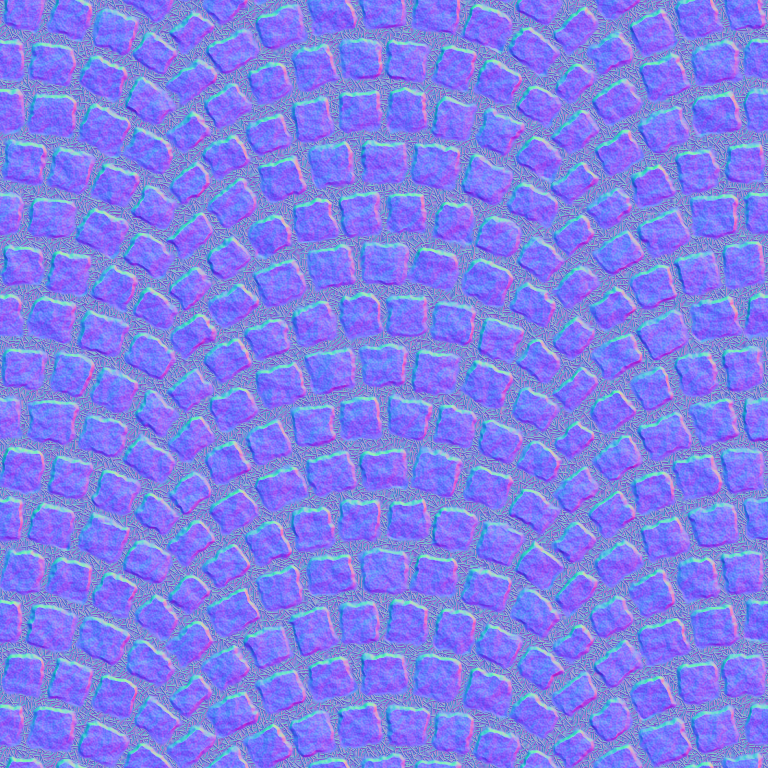
This texture map is drawn by a three.js fragment shader. Its source:

```glsl
// Tangent-space normal map of fan-laid cobblestones with straw-littered joints.
varying vec2 vUv;

// Layout
const float ROWS = 15.0;            // arcs stacked over the canvas
const float FAN_WIDTH = 0.5;
const float FAN_LEFT = 0.276;       // reach of a fan left of its apex
const float FAN_RIGHT = 0.224;
const float ARC_RADIUS = 0.378;
const float APEX_DROP = 0.0104;     // first apex below the top edge
const float PITCH_CENTRED = 0.0685; // stone pitch, one stone on the apex
const float PITCH_SPLIT = 0.0615;   // stone pitch, joint on the apex
const float FAN_OVERLAP = 0.045;    // band where two fans interlock
// Stones
const vec2 JOINT = vec2(0.0020, 0.0036);
const float CORNER = 0.011;
const float BEVEL = 0.0065;
const float STONE_RISE = 0.0044;
const vec2 STONE_TILT = vec2(0.0, 0.10);
const float DOME = 1.5;
const float ROUGHNESS = 0.11;
const float SAMPLE_STEP = 0.0009;
// Straw
const int STRAW_LAYERS = 4;
const float STRAW_CELL = 0.010;
const float STRAW_LENGTH = 0.0072;
const float STRAW_RADIUS = 0.0012;
const float STRAW_SLOPE = 1.2;
const float STRAW_CONTRAST = 0.62;
const float JOINT_FACING = 0.62;    // mean upward component of the litter
const vec2 JOINT_LEAN = vec2(0.01, 0.09);

vec3 hash3(vec3 p) {
  p = fract(p * vec3(0.1031, 0.1030, 0.0973));
  p += dot(p, p.yxz + 33.33);
  return fract((p.xxy + p.yxx) * p.zyx);
}

float gradientDot(vec2 cell, vec2 offset) {
  float a = 6.2832 * hash3(vec3(cell, 7.0)).x;
  return dot(vec2(cos(a), sin(a)), offset);
}

float gradientNoise(vec2 p) {
  vec2 i = floor(p), f = fract(p);
  vec2 u = f * f * f * (f * (f * 6.0 - 15.0) + 10.0);
  vec2 e = vec2(1.0, 0.0);
  float low = mix(gradientDot(i, f), gradientDot(i + e, f - e), u.x);
  float high = mix(gradientDot(i + e.yx, f - e.yx), gradientDot(i + 1.0, f - 1.0), u.x);
  return mix(low, high, u.y);
}

mat2 rotation(float a) {
  float c = cos(a), s = sin(a);
  return mat2(c, s, -s, c);
}

float roundedBox(vec2 p, vec2 halfSize) {
  vec2 q = abs(p) - halfSize + CORNER;
  return length(max(q, 0.0)) + min(max(q.x, q.y), 0.0) - CORNER;
}

// Adds one fan: keeps the two nearest outlines and the nearest stone's face height.
void layFan(float dx, float depth, float fan, inout vec2 nearest, inout float face) {
  float slant = asin(clamp(dx, -0.32, 0.27) / ARC_RADIUS);
  float baseRow = floor((depth - ARC_RADIUS * (1.0 - cos(slant))) * ROWS + 0.5);
  for (int k = 0; k < 9; k++) {
    float row = baseRow + floor(float(k) / 3.0) - 1.0;
    float wrapped = mod(row, ROWS);
    // Bond: rows alternate, and neighbouring fans are out of step
    float centred = mod(wrapped + step(wrapped, 1.5) + fan, 2.0);
    float pitch = mix(PITCH_SPLIT, PITCH_CENTRED, centred);
    float index = floor(slant * ARC_RADIUS / pitch + 0.5 * centred) + mod(float(k), 3.0) - 1.0;
    float turn = (index + 0.5 - 0.5 * centred) * pitch / ARC_RADIUS;
    vec2 centre = ARC_RADIUS * vec2(sin(turn), 1.0 - cos(turn));
    if (centre.x < -FAN_LEFT || centre.x > FAN_RIGHT) continue;

    vec3 rnd = hash3(vec3(index + 11.0, wrapped + 3.0, fan + 5.0));
    vec3 rnd2 = hash3(vec3(wrapped + 31.0, index + 17.0, fan + 9.0));
    vec2 q = vec2(dx - centre.x, row / ROWS + centre.y - depth);
    vec2 local = rotation(turn + (rnd.z - 0.5) * 0.2) * q - (rnd.xy - 0.5) * 0.003;
    vec2 halfSize = vec2(pitch, cos(turn) / ROWS) * 0.5 - JOINT - rnd2.xy * 0.003;
    local.x *= 1.0 + (rnd2.z - 0.5) * 7.0 * local.y;
    float d = roundedBox(local, halfSize);
    if (d < nearest.x) {
      vec2 tilt = STONE_TILT + (vec2(rnd.y, rnd2.z) - 0.5) * vec2(0.13, 0.12);
      face = STONE_RISE + dot(q, tilt) - DOME * dot(q, q);
      nearest = vec2(d, nearest.x);
    } else {
      nearest.y = min(nearest.y, d);
    }
  }
}

// Returns stone height and signed distance to the stone outline.
vec2 cobbles(vec2 p) {
  float fanX = p.x - 0.5 + FAN_LEFT;
  float fan = mod(floor(fanX / FAN_WIDTH), 2.0);
  float dx = mod(fanX, FAN_WIDTH) - FAN_LEFT;
  float depth = 1.0 - p.y - APEX_DROP;
  vec2 nearest = vec2(1.0);
  float height = 0.0;
  layFan(dx, depth, fan, nearest, height);
  if (dx < FAN_OVERLAP - FAN_LEFT) layFan(dx + FAN_WIDTH, depth, 1.0 - fan, nearest, height);
  if (dx > FAN_RIGHT - FAN_OVERLAP) layFan(dx - FAN_WIDTH, depth, 1.0 - fan, nearest, height);

  // Crowded stones share the gap; noise breaks the outline
  float d = max(nearest.x, 0.5 * (nearest.x - nearest.y) + 0.002);
  d += 0.0050 * gradientNoise(p * 52.0) + 0.0024 * gradientNoise(p * 130.0);

  // Chipped face
  float frequency = 38.0;
  for (int i = 0; i < 4; i++) {
    height += ROUGHNESS / frequency * gradientNoise(p * frequency + 9.0);
    frequency *= 2.1;
  }
  return vec2(height * smoothstep(0.0, BEVEL, -d), d);
}

// Normal of crossed straws lying over rough soil.
vec3 strawNormal(vec2 p) {
  vec2 slope = 0.8 * vec2(gradientNoise(p * 210.0), gradientNoise(p * 210.0 + 57.0));
  for (int layer = 0; layer < STRAW_LAYERS; layer++) {
    float seed = float(layer);
    vec2 grid = rotation(seed * 0.7) * p / STRAW_CELL + seed * 19.3 + 200.0;
    for (int k = 0; k < 9; k++) {
      vec2 cell = floor(grid) + vec2(mod(float(k), 3.0), floor(float(k) / 3.0)) - 1.0;
      vec3 rnd = hash3(vec3(cell, seed + 2.0));
      vec2 away = rotation(-seed * 0.7) * (grid - cell - rnd.xy) * STRAW_CELL;
      float angle = rnd.z * 6.2832;
      vec2 dir = vec2(cos(angle), sin(angle)), side = vec2(-dir.y, dir.x);
      float across = dot(away, side);
      float over = max(abs(dot(away, dir)) - STRAW_LENGTH * (0.5 + 0.5 * rnd.x), 0.0);
      float cover = 1.0 - smoothstep(0.6, 1.2, length(vec2(across, over)) / STRAW_RADIUS);
      slope = mix(slope, side * clamp(across / STRAW_RADIUS, -1.0, 1.0) * STRAW_SLOPE, cover);
    }
  }
  vec3 n = normalize(vec3(slope * 1.3, 1.0));
  return vec3(n.xy * STRAW_CONTRAST + JOINT_LEAN, JOINT_FACING + 0.5 * (n.z - 0.8));
}

void main() {
  vec2 stone = cobbles(vUv);
  vec2 slope = vec2(stone.x - cobbles(vUv + vec2(SAMPLE_STEP, 0.0)).x,
                    stone.x - cobbles(vUv + vec2(0.0, SAMPLE_STEP)).x) / SAMPLE_STEP;
  vec3 normal = normalize(vec3(slope, 1.0));
  float joint = smoothstep(-0.003, 0.001, stone.y);
  if (joint > 0.0) normal = mix(normal, strawNormal(vUv), joint);
  gl_FragColor = vec4(normal * 0.5 + 0.5, 1.0);
}
```
